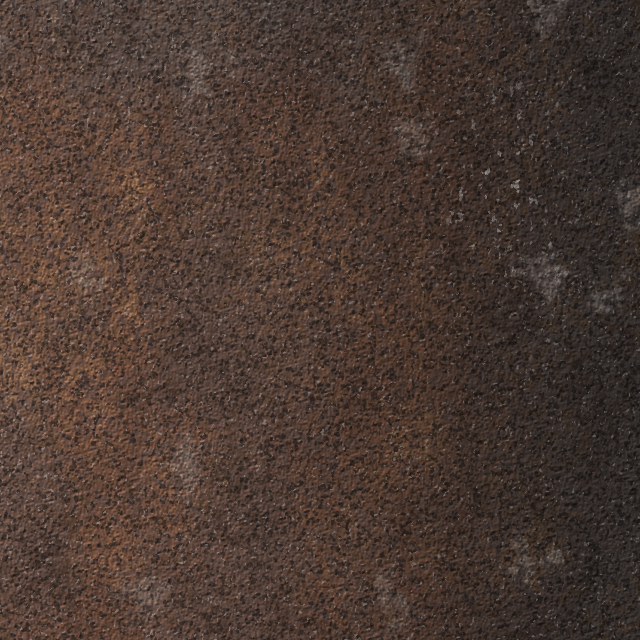
Write a three.js fragment shader that draws this texture.

```glsl
// Weathered rusty metal: a very fine gritty grain lit from the upper left, ragged
// dark pits and tiny glints from warped cellular noise, faint ochre and ash stains
// from layered noise, under a broad light that falls off from left to right.
varying vec2 vUv;

const vec3 SOOT  = vec3(0.165, 0.142, 0.136);
const vec3 UMBER = vec3(0.305, 0.237, 0.210);
const vec3 RUST  = vec3(0.375, 0.250, 0.190);
const vec3 OCHRE = vec3(0.450, 0.335, 0.240);
const vec3 SLATE = vec3(0.275, 0.252, 0.245);
const vec3 ASH   = vec3(0.570, 0.545, 0.535);

float hash(vec2 p) {
  vec3 q = fract(vec3(p.xyx) * 0.1031);
  q += dot(q, q.yzx + 33.33);
  return fract((q.x + q.y) * q.z);
}

vec2 hash2(vec2 p) {
  return vec2(hash(p), hash(p + 57.3));
}

vec2 turn(vec2 p) {
  return vec2(0.8 * p.x - 0.6 * p.y, 0.6 * p.x + 0.8 * p.y);
}

float valueNoise(vec2 p) {
  vec2 cell = floor(p);
  vec2 f = fract(p);
  f = f * f * (3.0 - 2.0 * f);
  float low = mix(hash(cell), hash(cell + vec2(1.0, 0.0)), f.x);
  float high = mix(hash(cell + vec2(0.0, 1.0)), hash(cell + 1.0), f.x);
  return mix(low, high, f.y);
}

float fbm(vec2 p) {
  float sum = 0.0;
  float gain = 0.5;
  for (int i = 0; i < 5; i++) {
    sum += gain * valueNoise(p);
    p = 2.0 * turn(p) + 17.7;
    gain *= 0.5;
  }
  return sum;
}

// Distance to the nearest scattered point (x) and a random value for it (y).
vec2 cellular(vec2 p) {
  vec2 cell = floor(p);
  vec2 nearest = vec2(9.0, 0.0);
  for (int j = -1; j <= 1; j++) {
    for (int i = -1; i <= 1; i++) {
      vec2 id = cell + vec2(float(i), float(j));
      float d = length(id + hash2(id) - p);
      if (d < nearest.x) nearest = vec2(d, hash(id + 91.7));
    }
  }
  return nearest;
}

// Soft spots on the chosen share of the scattered points.
float spots(vec2 p, float share, float radius) {
  vec2 c = cellular(p);
  return step(1.0 - share, c.y) * (1.0 - smoothstep(radius * 0.4, radius, c.x));
}

float relief(vec2 p) {
  return 0.45 * valueNoise(turn(p) * 170.0) + 0.55 * valueNoise(turn(turn(p)) * 310.0 + 31.0);
}

float glow(vec2 p, vec2 center, vec2 size) {
  vec2 d = (p - center) / size;
  return exp(-dot(d, d));
}

void main() {
  vec2 p = vUv;
  float cloud = fbm(p * vec2(6.0, 4.0) + 4.0);
  float streak = fbm(p * vec2(24.0, 7.0) + 40.0);
  float speck = fbm(turn(p) * 95.0 + 11.0);

  // Rust body, turning to slate at the right and the top.
  vec3 color = mix(UMBER, RUST, smoothstep(0.36, 0.68, 0.4 * cloud + 0.6 * speck));
  float grey = smoothstep(0.62, 1.0, p.x + 0.3 * (cloud - 0.5));
  grey = max(grey, 0.7 * smoothstep(0.75, 1.05, p.y + 0.3 * (streak - 0.5)));
  color = mix(color, SLATE, 0.85 * grey);

  // Ochre stains, broken up by the grain.
  float warmth = 0.8 * glow(p, vec2(0.38, 0.62), vec2(0.28, 0.20))
               + glow(p, vec2(0.0, 0.52), vec2(0.10, 0.22))
               + glow(p, vec2(0.85, 0.15), vec2(0.06, 0.09));
  float stain = 0.28 * cloud + 0.25 * streak + 0.7 * speck + 0.12 * warmth;
  color = mix(color, OCHRE, 0.7 * smoothstep(0.64, 0.88, stain));

  // Sooty mottling and ragged pits.
  float soot = smoothstep(0.50, 0.70, 0.35 * fbm(p * vec2(14.0, 10.0) + 70.0) + 0.7 * speck);
  color = mix(color, SOOT, 0.5 * soot);
  vec2 warp = vec2(valueNoise(p * 210.0), valueNoise(p * 210.0 + 77.0)) - 0.5;
  vec2 gritty = turn(p + 0.006 * warp);
  color = mix(color, SOOT * 0.7, 0.6 * spots(gritty * 135.0, 0.38, 0.60));

  // Broad light, brightest at the left edge.
  float light = mix(1.17, 0.69, smoothstep(0.2, 1.0, p.x));
  light += 0.11 * glow(p, vec2(0.0, 0.55), vec2(0.12, 0.30));
  light *= 0.93 + 0.16 * streak;
  color *= light;

  // Few pale ash patches with ragged edges, and small crisp flakes.
  vec2 ragged = p + 0.11 * (vec2(fbm(p * 24.0), fbm(p * 24.0 + 50.0)) - 0.5);
  float ash = spots(ragged * vec2(12.0, 8.0) + 3.0, 0.09, 0.45);
  color = mix(color, ASH, 0.34 * ash * smoothstep(0.25, 0.65, speck));
  float flakeZone = glow(p, vec2(0.78, 0.70), vec2(0.12, 0.20)) + 0.2 * ash;
  float flake = smoothstep(0.70, 0.77, fbm(p * vec2(100.0, 75.0) + 23.0) + 0.06 * flakeZone);
  color = mix(color, ASH, 0.7 * flake * min(flakeZone, 1.0));

  // Embossed grain and scattered glints.
  float slope = relief(p) - relief(p + vec2(-0.0016, 0.0019));
  color *= clamp(1.0 + 0.95 * slope, 0.5, 1.7);
  float glint = spots(gritty * 190.0 + 9.0, 0.12, 0.55) * smoothstep(-0.1, 0.15, slope);
  color = mix(color, ASH * (0.5 + 0.5 * light), 0.6 * glint);

  gl_FragColor = vec4(color, 1.0);
}
```
